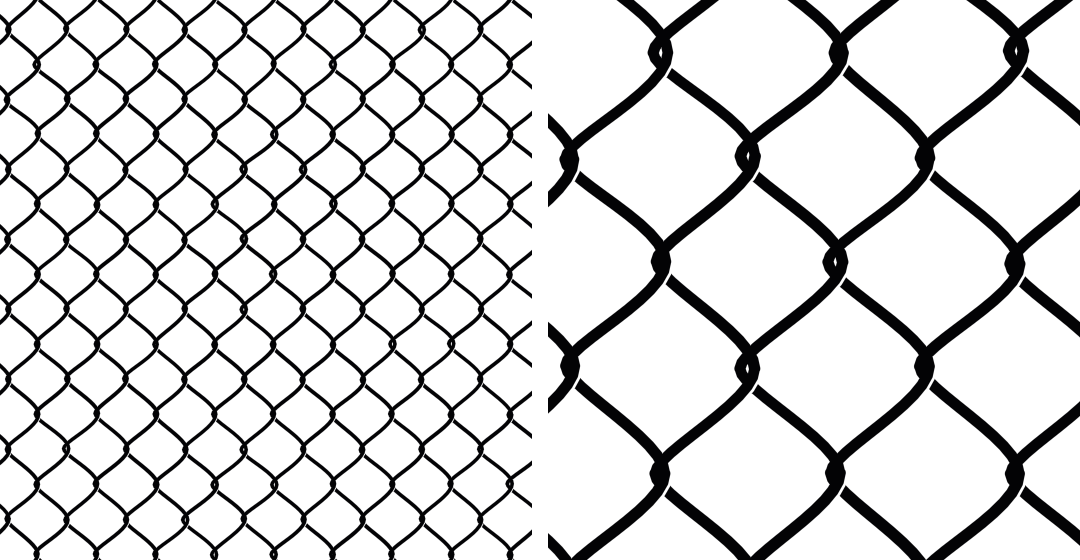
Left, the full canvas; right, a detail of the centre.
Write a WebGL 1 fragment shader that draws this pattern.

```glsl
precision highp float;
// Black chain-link fence on white: a staggered lattice of knots, nine by eight cells.
// Each wire is a chain of Bezier arms that leave a knot on one side and enter the
// next on the opposite side, so neighbouring wires hook into each other.

uniform vec2 u_resolution;

const vec2 REPEATS = vec2(9.0, 8.0);        // cells across and down, two knots each
const vec2 LATTICE_ORIGIN = vec2(0.63, 0.083);
const float WIRE_RADIUS = 0.0265;           // lengths are in cell heights
const float GAP = 0.013;                    // sliver of light under a crossing
const vec3 PAPER = vec3(1.0);
const vec3 INK = vec3(0.01, 0.01, 0.02);

float hash(vec2 p) {
  return fract(sin(dot(p, vec2(127.1, 311.7))) * 43758.5453);
}

// Knot ids are (column, half-row); wrapping them makes the randomness tile.
vec2 wrapId(vec2 id) {
  return mod(id, vec2(REPEATS.x, REPEATS.y * 2.0));
}

vec2 knotCentre(vec2 id, float aspect) {
  vec2 w = wrapId(id);
  vec2 jitter = vec2(hash(w), hash(w + 17.3)) - 0.5;
  vec2 place = vec2(id.x + 0.5 * mod(id.y, 2.0), 0.5 * id.y);
  return place * vec2(aspect, 1.0) + jitter * 0.02;
}

// Half the spread of the two wires; the loose knots show a small hole.
float knotSpread(vec2 id) {
  vec2 w = wrapId(id);
  float column = w.x + 0.5 * mod(w.y, 2.0);
  float looseChance = 0.07 + 0.75 * max(0.0, 1.0 - abs(column - 3.75) / 0.9);
  float loose = step(hash(w + 41.7), looseChance);
  return mix(0.019 + 0.004 * hash(w + 5.9), 0.035, loose);
}

float segmentDistance(vec2 p, vec2 a, vec2 b) {
  vec2 ab = b - a;
  float t = clamp(dot(p - a, ab) / dot(ab, ab), 0.0, 1.0);
  return length(p - a - ab * t);
}

vec2 bezier(vec2 a, vec2 b, vec2 c, vec2 d, float t) {
  float s = 1.0 - t;
  return s * s * s * a + 3.0 * s * s * t * b + 3.0 * s * t * t * c + t * t * t * d;
}

// Distance to an arm that runs vertically at both ends; handles are (top, bottom).
float armDistance(vec2 p, vec2 top, vec2 bottom, vec2 handles) {
  vec2 c1 = top - vec2(0.0, handles.x);
  vec2 c2 = bottom + vec2(0.0, handles.y);
  vec2 previous = top;
  float d = 10.0;
  for (int i = 1; i <= 12; i++) {
    vec2 next = bezier(top, c1, c2, bottom, float(i) / 12.0);
    d = min(d, segmentDistance(p, previous, next));
    previous = next;
  }
  return d;
}

// Signed distance to the two arms that hang from one knot.
float hangingArms(vec2 p, vec2 id, float aspect) {
  vec2 leftId = id + vec2(mod(id.y, 2.0) - 1.0, -1.0);
  vec2 rightId = leftId + vec2(1.0, 0.0);
  vec2 centre = knotCentre(id, aspect);
  vec2 side = vec2(knotSpread(id), 0.0);
  vec2 leftEnd = knotCentre(leftId, aspect) - vec2(knotSpread(leftId), 0.0);
  vec2 rightEnd = knotCentre(rightId, aspect) + vec2(knotSpread(rightId), 0.0);

  float bend = 0.03 * (hash(wrapId(id) + 63.1) - 0.5);
  float radius = WIRE_RADIUS + 0.003 * (hash(wrapId(id) + 29.4) - 0.5);
  float front = armDistance(p, centre + side, leftEnd, vec2(0.17 + bend, 0.10)) - radius;
  float back = armDistance(p, centre - side, rightEnd, vec2(0.10, 0.16 + bend)) - radius;

  // The back arm stops just short of the front one below the knot.
  vec2 local = p - centre;
  if (local.x > 0.0 && local.y < -0.045) back = max(back, GAP - front);
  return min(front, back);
}

// Signed distance to the whole fence, with p in cells.
float fenceDistance(vec2 p, float aspect) {
  vec2 q = p * vec2(aspect, 1.0);
  float firstRow = floor(2.0 * p.y);
  float d = 10.0;
  for (int j = 0; j < 3; j++) {
    float row = firstRow + float(j);
    float firstColumn = floor(p.x - 0.5 * mod(row, 2.0));
    for (int i = 0; i < 2; i++) {
      d = min(d, hangingArms(q, vec2(firstColumn + float(i), row), aspect));
    }
  }
  return d;
}

void main() {
  vec2 cells = gl_FragCoord.xy / u_resolution * REPEATS - LATTICE_ORIGIN;
  vec2 cellSize = u_resolution / REPEATS;
  float softness = 0.7 / cellSize.y;
  float d = fenceDistance(cells, cellSize.x / cellSize.y);
  float paper = smoothstep(-softness, softness, d);
  gl_FragColor = vec4(mix(INK, PAPER, paper), 1.0);
}
```
